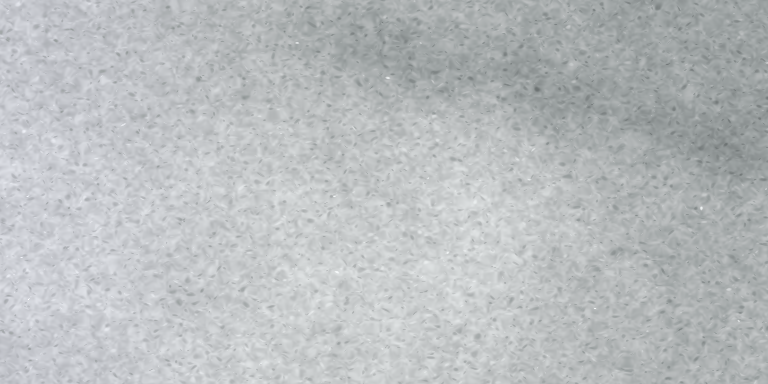
Give the GLSL for this texture, as a Shadertoy shader.

```glsl
// Pale crystalline marble: a soft light falloff with one ragged smoky vein,
// covered by sugary grain, dark flecks, pale chips and a few white glints.
// Broad tone comes from smooth ramps, detail from value noise and scattered ellipses.

const float BASE_TONE   = 0.800;  // brightness of the lit stone
const float RIGHT_SHADE = 0.100;  // darkening toward the right edge
const float TOP_SHADE   = 0.085;  // darkening toward the top edge
const float VEIN_DEPTH  = 0.090;
const float CLOUD_DEPTH = 0.100;
const float GRAIN_DEPTH = 0.155;
const float FLECK_DEPTH = 0.115;
const float CHIP_LIGHT  = 0.070;
const float GLINT_LIGHT = 0.230;
const float GRAIN_FREQ  = 80.0;   // grains per canvas height
const float FLECK_FREQ  = 44.0;
const float CHIP_FREQ   = 40.0;
const float GLINT_FREQ  = 22.0;
const float FLECK_SHARE = 0.65;   // share of cells that hold a fleck
const float CHIP_SHARE  = 0.45;
const float GLINT_SHARE = 0.030;
const vec3 COOL_TINT   = vec3(-0.010, 0.003, 0.006);
const vec3 VIOLET_TINT = vec3(-0.012, -0.003, 0.022);
const vec3 SHADOW_TINT = vec3(-0.017, 0.006, 0.007);

// Integer hash: four random values in 0..1 per lattice cell and seed
vec4 hash4(vec2 cell, float seed) {
    uvec4 v = uvec4(ivec4(ivec2(cell), int(seed), 17)) * 1664525u + 1013904223u;
    for (int i = 0; i < 2; i++) {
        v += v.yzxy * v.wxyz;
        v ^= v >> 16u;
    }
    return vec4(v >> 8u) / 16777216.0;
}

float valueNoise(vec2 p, float seed) {
    vec2 cell = floor(p), f = fract(p);
    f = f * f * (3.0 - 2.0 * f);
    float low  = mix(hash4(cell, seed).x, hash4(cell + vec2(1, 0), seed).x, f.x);
    float high = mix(hash4(cell + vec2(0, 1), seed).x, hash4(cell + vec2(1, 1), seed).x, f.x);
    return mix(low, high, f.y);
}

float fbm(vec2 p, float seed) {
    float sum = 0.0, weight = 0.5;
    for (int i = 0; i < 4; i++) {
        sum += weight * valueNoise(p, seed + float(i));
        p = mat2(1.6, 1.2, -1.2, 1.6) * p + 7.3;
        weight *= 0.5;
    }
    return sum / 0.9375;
}

// Soft, flattened, tilted ellipses, at most one per cell
float scatter(vec2 p, float share, float minSize, float maxSize, float stretch, float seed) {
    vec2 home = floor(p);
    float cover = 0.0;
    for (int y = -1; y <= 1; y++)
    for (int x = -1; x <= 1; x++) {
        vec2 cell = home + vec2(x, y);
        vec4 place = hash4(cell, seed);
        vec4 look = hash4(cell, seed + 1.0);
        vec2 d = p - cell - place.xy;
        float angle = (look.x - 0.5) * 2.0;
        d = mat2(cos(angle), -sin(angle), sin(angle), cos(angle)) * d;
        d.y *= 1.0 + stretch * look.y;
        float size = mix(minSize, maxSize, place.w * place.w);
        float spot = 1.0 - smoothstep(0.25, 1.0, length(d) / size);
        cover = max(cover, spot * step(place.z, share) * (0.35 + 0.65 * look.z));
    }
    return cover;
}

// Smoky vein falling from the upper middle to the right edge
float vein(vec2 p) {
    float wobble = (fbm(p * 4.0, 40.0) - 0.5) * 0.22;
    float centre = 0.90 - 0.29 * smoothstep(1.0, 2.0, p.x);
    float d = p.y - centre + wobble;
    float along = smoothstep(0.45, 1.1, p.x) * (1.0 - 0.35 * smoothstep(1.75, 2.0, p.x));
    float body = 0.7 * exp(-d * d / 0.008) + 0.3 * exp(-d * d / 0.035);
    return body * along * (0.3 + 1.4 * fbm(p * 8.0, 50.0));
}

void mainImage(out vec4 fragColor, in vec2 fragCoord) {
    vec2 p = fragCoord / iResolution.y;
    float across = 2.0 * fragCoord.x / iResolution.x;

    // Broad light, vein and clouds
    float smoke = vein(vec2(across, p.y));
    float tone = BASE_TONE;
    tone -= RIGHT_SHADE * smoothstep(1.05, 2.0, across);
    tone -= TOP_SHADE * smoothstep(0.45, 1.0, p.y) * smoothstep(-0.4, 0.8, across);
    tone -= VEIN_DEPTH * smoke;
    tone += CLOUD_DEPTH * (fbm(p * 4.0, 10.0) - 0.5);

    // Crystal grain at three sizes, bent a little to hide the lattice
    vec2 bend = vec2(valueNoise(p * 45.0, 24.0), valueNoise(p * 45.0, 25.0));
    vec2 g = (p + 0.012 * bend) * vec2(0.9, 1.1);
    float grain = 0.5 * valueNoise(g * GRAIN_FREQ, 20.0)
                + 0.3 * valueNoise(mat2(0.8, 0.6, -0.6, 0.8) * g * GRAIN_FREQ * 0.5, 21.0)
                + 0.5 * valueNoise(g * GRAIN_FREQ * 1.6 + 9.1, 22.0);
    tone += GRAIN_DEPTH * (grain - 0.65);

    // Dark flecks, pale chips and white glints
    float fleck = scatter(g * FLECK_FREQ, FLECK_SHARE, 0.20, 0.58, 1.4, 30.0);
    float chip  = scatter(g * CHIP_FREQ, CHIP_SHARE, 0.15, 0.50, 2.0, 32.0);
    float glint = scatter(g * GLINT_FREQ, GLINT_SHARE, 0.09, 0.19, 1.0, 34.0);
    tone += CHIP_LIGHT * chip - FLECK_DEPTH * fleck;
    tone += GLINT_LIGHT * glint;

    // Violet cast at the left, greenish grey in the shadows
    vec3 tint = mix(VIOLET_TINT, COOL_TINT, smoothstep(0.0, 0.85, across));
    tint = mix(tint, SHADOW_TINT, smoothstep(0.74, 0.62, tone));
    fragColor = vec4(clamp(vec3(tone) + tint, 0.0, 1.0), 1.0);
}
```
